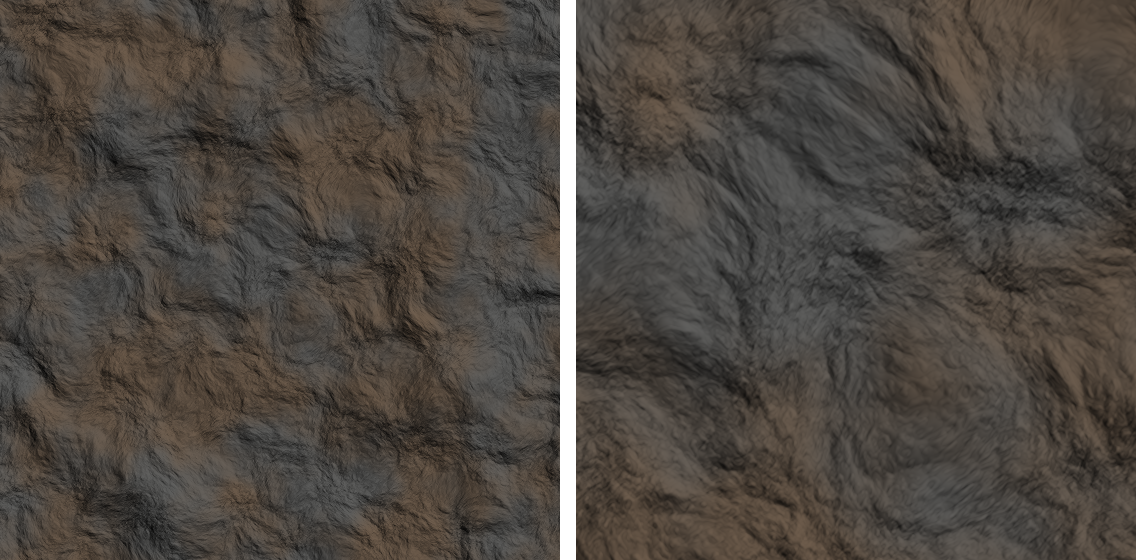
Left, the full canvas; right, a detail of the centre.
A Shadertoy shader for this texture:

```glsl
#define BASE_SCALE 4.0
#define OCTAVES 7
#define SLOPE 0.21
#define SLOPE_DECAY 0.97
#define CREASE 0.6
#define WARP 0.035
#define RELIEF_STEP 0.0015
#define TINT_SCALE 5.0
#define BROWN vec3(0.435, 0.365, 0.300)
#define GREY vec3(0.375, 0.375, 0.370)
#define LIGHT_DIR vec3(0.46, 0.46, 0.76)

// Random unit vector for a lattice cell
vec2 cellGradient(vec2 cell) {
    float h = fract(sin(dot(cell, vec2(127.1, 311.7))) * 43758.5453);
    return vec2(cos(6.2832 * h), sin(6.2832 * h));
}

float gradientNoise(vec2 p) {
    vec2 cell = floor(p);
    vec2 f = p - cell;
    vec2 u = f * f * f * (f * (f * 6.0 - 15.0) + 10.0);
    vec2 e = vec2(1.0, 0.0);
    float a = dot(cellGradient(cell), f);
    float b = dot(cellGradient(cell + e.xy), f - e.xy);
    float c = dot(cellGradient(cell + e.yx), f - e.yx);
    float d = dot(cellGradient(cell + e.xx), f - e.xx);
    return mix(mix(a, b, u.x), mix(c, d, u.x), u.y);
}

// Creased fractal height: every octave adds a similar slope
float rockHeight(vec2 p) {
    mat2 turn = mat2(0.8, 0.6, -0.6, 0.8);
    p += WARP * vec2(gradientNoise(p * 9.0 + 3.7), gradientNoise(p * 9.0 + 51.3));
    vec2 q = p * BASE_SCALE + 17.3;
    float frequency = BASE_SCALE;
    float slope = SLOPE;
    float height = 0.0;
    for (int i = 0; i < OCTAVES; i++) {
        float n = gradientNoise(q);
        float folded = sqrt(n * n + 0.0004);
        height += slope / frequency * mix(n, folded, CREASE);
        q = turn * q * 2.0 + 9.1;
        frequency *= 2.0;
        slope *= SLOPE_DECAY;
    }
    return height;
}

// Mineral stain drifting between brown and grey
vec3 rockColor(vec2 p) {
    float stain = gradientNoise(p * TINT_SCALE + 71.9)
                + 0.5 * gradientNoise(p * TINT_SCALE * 2.3 + 33.1)
                + 0.25 * gradientNoise(p * TINT_SCALE * 5.1 + 12.7);
    return mix(GREY, BROWN, smoothstep(-0.45, 0.45, stain));
}

void mainImage(out vec4 fragColor, in vec2 fragCoord) {
    vec2 uv = fragCoord / iResolution.y;

    // Surface normal from height differences
    vec2 e = vec2(RELIEF_STEP, 0.0);
    float h = rockHeight(uv);
    vec2 grade = vec2(rockHeight(uv + e.xy) - h, rockHeight(uv + e.yx) - h) / RELIEF_STEP;
    vec3 normal = normalize(vec3(-grade, 1.0));

    // Slanted light from the upper right
    float diffuse = max(dot(normal, normalize(LIGHT_DIR)), 0.0);
    fragColor = vec4(rockColor(uv) * diffuse, 1.0);
}
```
